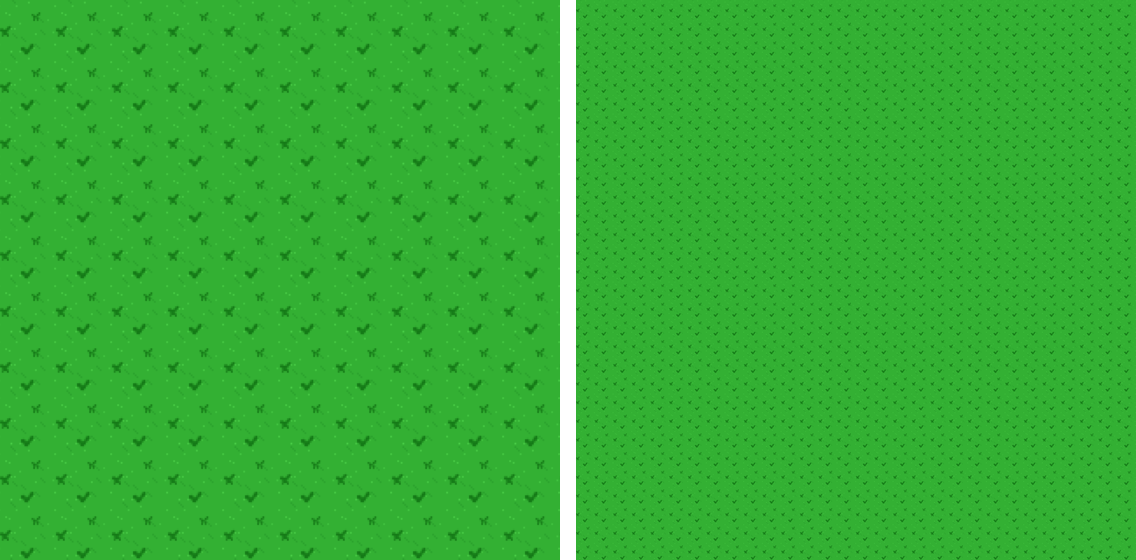
Left: one tile. Right: repeated 3 by 3.
Reproduce this texture procedurally as a three.js fragment shader.

```glsl
// A green lawn of 10 by 10 identical tiles, each with three dark leaf sprigs,
// faint slanting blades and pale specks. Every tile is a 32 by 32 texel grid
// computed from capsule distances and hashes, then blended between texels.
varying vec2 vUv;

float hash(vec2 p) {
  vec3 q = fract(vec3(p.xyx) * 0.1031);
  q += dot(q, q.yzx + 33.33);
  return fract((q.x + q.y) * q.z);
}

// Shortest offset between two texels of the wrapping tile
vec2 wrapOffset(vec2 p, vec2 center) {
  return mod(p - center + 16.0, 32.0) - 16.0;
}

float capsule(vec2 p, vec2 a, vec2 b, float radius) {
  vec2 ab = b - a;
  float t = clamp(dot(p - a, ab) / dot(ab, ab), 0.0, 1.0);
  return length(p - a - ab * t) - radius;
}

// Lopsided heart: short left lobe, long right arm
float heartLeaf(vec2 p) {
  float lobe = capsule(p, vec2(-2.3, 0.6), vec2(-0.3, -1.6), 1.3);
  float arm = capsule(p, vec2(-0.3, -1.6), vec2(2.9, 2.4), 1.15);
  return min(lobe, arm);
}

// Sprig with two upper leaves and two small feet
float footedLeaf(vec2 p, float thickness) {
  float d = capsule(p, vec2(0.0, -0.4), vec2(2.4, 2.3), thickness);
  d = min(d, capsule(p, vec2(0.0, -0.3), vec2(-2.1, 0.9), thickness));
  d = min(d, capsule(p, vec2(-0.3, 0.0), vec2(-1.4, -2.3), thickness * 0.75));
  return min(d, capsule(p, vec2(0.3, 0.0), vec2(1.4, -2.2), thickness * 0.75));
}

vec3 texelColor(vec2 texel) {
  vec2 p = mod(texel, 32.0);
  vec3 color = vec3(0.20, 0.69, 0.20);

  // Faint blades slanting down to the right
  for (int i = 0; i < 6; i++) {
    float n = float(i);
    vec2 center = floor(32.0 * vec2(hash(vec2(n, 3.0)), hash(vec2(n, 17.0))));
    vec2 q = wrapOffset(p, center);
    float blade = step(abs(q.x + q.y), 0.5) * step(abs(q.x), 1.5);
    color = mix(color, vec3(0.16, 0.62, 0.17), blade * 0.8);
  }

  // One pale speck in each 8 by 8 block
  vec2 block = floor(p / 8.0);
  vec2 spot = floor(8.0 * vec2(hash(block + 5.0), hash(block + 41.0)));
  vec2 away = abs(p - block * 8.0 - spot);
  float speck = step(max(away.x, away.y), 0.5);
  color = mix(color, vec3(0.29, 0.81, 0.28), speck * (0.6 + 0.4 * hash(block + 71.0)));

  // Three sprigs with mottled, darker cores
  float d = heartLeaf(wrapOffset(p, vec2(15.0, 3.0)));
  d = min(d, footedLeaf(wrapOffset(p, vec2(2.5, 13.5)), 1.05));
  d = min(d, footedLeaf(wrapOffset(p, vec2(20.0, 22.0)) * 1.15, 0.8));
  float core = smoothstep(0.1, -0.7, d + 0.7 * (hash(p + 9.0) - 0.5));
  vec3 leaf = mix(vec3(0.14, 0.58, 0.14), vec3(0.08, 0.48, 0.09), core);
  return mix(color, leaf, smoothstep(0.35, -0.35, d));
}

void main() {
  // Soft blend of the four nearest texels
  vec2 grid = vUv * 320.0 - 0.5;
  vec2 base = floor(grid);
  vec2 blend = smoothstep(0.0, 1.0, grid - base);
  vec3 low = mix(texelColor(base), texelColor(base + vec2(1.0, 0.0)), blend.x);
  vec3 high = mix(texelColor(base + vec2(0.0, 1.0)), texelColor(base + 1.0), blend.x);
  gl_FragColor = vec4(mix(low, high, blend.y), 1.0);
}
```
